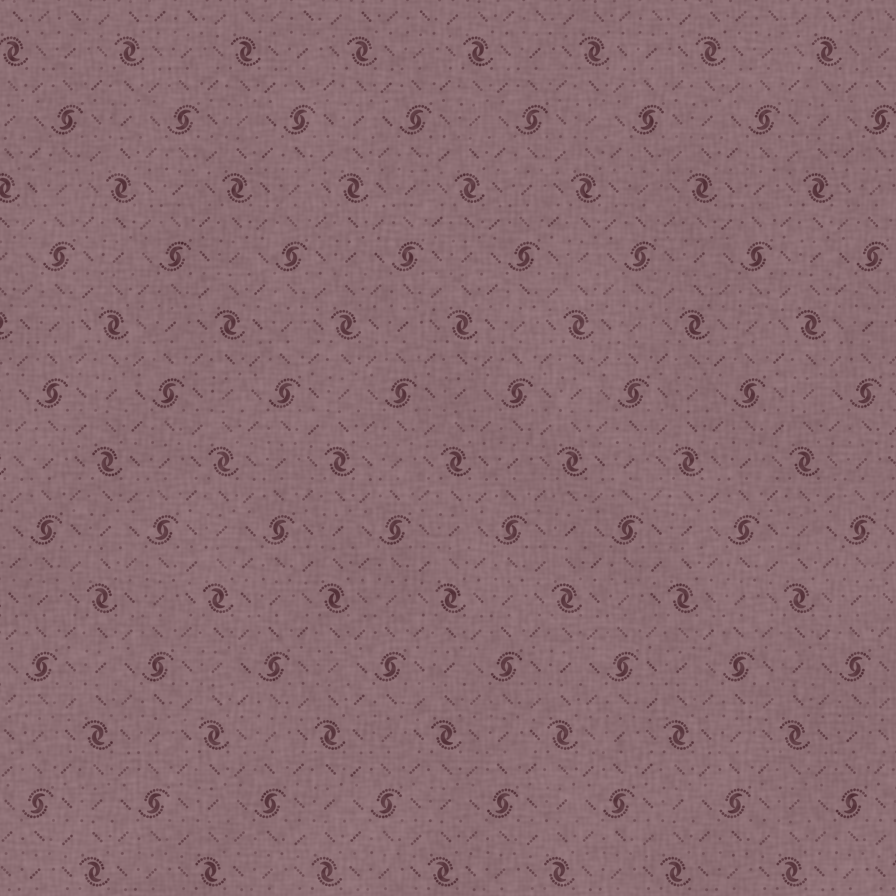
Give the GLSL for this pattern, as a Shadertoy shader.

```glsl
// Dusty mauve printed cotton: staggered rows of small paired-comma swirls, mirrored
// on alternate rows, over a ground of pin dots and four-dot diagonal dashes.
// Swirls are folded arcs; the ground is a jittered lattice; the weave is gradient noise.

const float PI = 3.14159265;
const vec2 SPACING = vec2(0.1297, 0.0763);   // between swirls in a row, and between rows
const float SWIRL_SIZE = 0.0158;
const vec3 GROUND = vec3(0.555, 0.435, 0.455);
const vec3 INK = vec3(0.29, 0.15, 0.18);

vec2 hash2(vec2 p) {
    vec3 h = fract(p.xyx * vec3(0.1031, 0.1030, 0.0973));
    h += dot(h, h.yzx + 33.33);
    return fract((h.xx + h.yz) * h.zy);
}

float gradientDot(vec2 cell, vec2 f, vec2 corner) {
    float a = 2.0 * PI * hash2(cell + corner).x;
    return dot(vec2(cos(a), sin(a)), f - corner);
}

float gradientNoise(vec2 p) {
    vec2 cell = floor(p), f = p - cell;
    vec2 u = f * f * f * (f * (f * 6.0 - 15.0) + 10.0);
    float low = mix(gradientDot(cell, f, vec2(0, 0)), gradientDot(cell, f, vec2(1, 0)), u.x);
    float high = mix(gradientDot(cell, f, vec2(0, 1)), gradientDot(cell, f, vec2(1, 1)), u.x);
    return mix(low, high, u.y);
}

float cover(float d, float edge) {
    return 1.0 - smoothstep(-edge, edge, d);
}

vec2 polar(float radius, float angle) {
    return radius * vec2(cos(angle), sin(angle));
}

// Offset from the nearest swirl centre, half a step over on every other row
vec2 toSwirl(vec2 q, out float row) {
    row = round(q.y / SPACING.y);
    float x = q.x - 0.5 * row * SPACING.x;
    return vec2(x - SPACING.x * round(x / SPACING.x), q.y - row * SPACING.y);
}

// Arc that swells in the middle and tapers at both ends
float comma(vec2 v, float radius, float facing, float halfSpan) {
    float c = cos(facing), s = sin(facing);
    v = vec2(c * v.x + s * v.y, c * v.y - s * v.x);
    float t = clamp(atan(v.y, v.x), -halfSpan, halfSpan);
    float taper = t * t / (halfSpan * halfSpan);
    return length(v - polar(radius, t)) - mix(0.16, 0.06, taper);
}

float dottedArc(vec2 v, float radius, float stepAngle, float first, float last) {
    float k = clamp(round(atan(v.y, v.x) / stepAngle), first, last);
    return length(v - polar(radius, k * stepAngle)) - 0.095;
}

float halfSwirl(vec2 m) {
    vec2 v = m - vec2(0.25, 0.1);
    return min(comma(v, 0.5, 2.62, 1.4), dottedArc(v, 0.86, 0.27, 2.0, 11.0));
}

float swirl(vec2 m) {
    return min(halfSwirl(m), halfSwirl(-m));
}

// Four dots in line along a diagonal
float dash(vec2 v, float slant, float gap) {
    vec2 dir = vec2(1.0, slant) * 0.7071;
    float k = clamp(floor(dot(v, dir) / gap), -2.0, 1.0);
    return length(v - dir * (k + 0.5) * gap) - 0.0015;
}

// Dashes on the even lattice nodes, single dots on the others
float groundPrint(vec2 q, float edge) {
    vec2 pitch = SPACING * vec2(1.0, 2.0) / 8.0;
    vec2 home = round(q / pitch);
    float ink = 0.0, row;
    for (int j = -1; j <= 1; j++)
    for (int i = -1; i <= 1; i++) {
        vec2 id = home + vec2(i, j);
        vec2 wrapped = mod(id, 8.0);
        vec2 rnd = hash2(wrapped + 17.0);
        vec2 centre = id * pitch + (rnd - 0.5) * 0.006;
        if (length(toSwirl(centre, row)) < 1.35 * SWIRL_SIZE) continue;
        vec2 v = q - centre;
        float strength = 0.8 + 0.4 * hash2(id + 91.0).x;
        vec2 odd = mod(wrapped, 2.0);
        if (odd.x + odd.y < 0.5) {
            float slant = mod(0.5 * (wrapped.x + wrapped.y), 2.0) < 0.5 ? 1.0 : -1.0;
            ink = max(ink, 0.62 * strength * cover(dash(v, slant, 0.0041), edge));
        } else if (hash2(wrapped + 5.0).y > 0.2) {
            ink = max(ink, 0.46 * strength * cover(length(v) - 0.0016, edge));
        }
    }
    return ink;
}

// Cross threads plus broad, faint mottling
float weave(vec2 p) {
    float threads = gradientNoise(p * vec2(50.0, 230.0)) + gradientNoise(p * vec2(230.0, 50.0) + 40.0);
    return 0.035 * threads + 0.02 * gradientNoise(p * 7.0) + 0.025 * gradientNoise(p * 190.0);
}

void mainImage(out vec4 fragColor, in vec2 fragCoord) {
    vec2 p = fragCoord / iResolution.y;
    float edge = max(0.7 / iResolution.y, 0.0009);

    // Cloth skew: rows drift sideways, easing off towards the bottom
    float r = (0.9427 - p.y) / SPACING.y;
    vec2 q = p - vec2(0.1445 - 0.005 * r + 0.000145 * r * r, 0.9427);

    float row;
    vec2 m = toSwirl(q, row) / SWIRL_SIZE;
    if (mod(row, 2.0) < 0.5) m.x = -m.x;

    float wear = 0.85 + 0.3 * gradientNoise(p * 120.0);
    float ink = max(groundPrint(q, edge), 0.86 * cover(swirl(m) * SWIRL_SIZE, edge));
    fragColor = vec4(mix(GROUND, INK, clamp(ink * wear, 0.0, 1.0)) + weave(p), 1.0);
}
```
